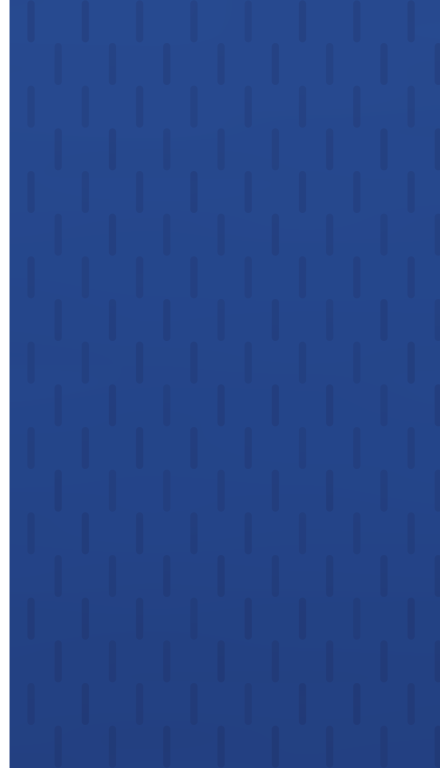
Reproduce this pattern procedurally as a WebGL 2 fragment shader.

```glsl
#version 300 es
precision highp float;
// Staggered rows of upright, round-ended dashes, tone on tone over a deep blue
// vertical gradient, with a white margin at the left. Each dash is a capsule
// distance in a repeating cell; hashes and noise add faint tonal variation.
uniform vec2 u_resolution;
out vec4 outColor;

// Lengths are in canvas heights.
const float ROWS = 18.0;
const float PITCH_X = 0.0707;        // spacing of dashes within a row
const float FIRST_X = 0.0404;        // centre of the first dash in the top row
const float DASH_LENGTH = 0.0547;
const float DASH_RADIUS = 0.0047;
const float MARGIN = 0.0124;         // width of the white strip
const float DASH_VARIATION = 0.25;   // difference in strength between dashes
const float BAND_STRENGTH = 0.012;   // faint horizontal mottling
const vec2 BAND_SCALE = vec2(5.0, 24.0);

const vec3 BLUE_TOP = vec3(0.153, 0.288, 0.562);
const vec3 BLUE_MIDDLE = vec3(0.143, 0.272, 0.542);
const vec3 BLUE_BOTTOM = vec3(0.137, 0.252, 0.508);
const vec3 DASH_TINT = vec3(0.95, 0.895, 0.915);
const vec3 MARGIN_COLOR = vec3(1.0);

float hash(vec2 p) {
    vec3 q = fract(vec3(p.xyx) * 0.1031);
    q += dot(q, q.yzx + 33.33);
    return fract((q.x + q.y) * q.z);
}

float valueNoise(vec2 p) {
    vec2 cell = floor(p);
    vec2 f = fract(p);
    f = f * f * (3.0 - 2.0 * f);
    float low = mix(hash(cell), hash(cell + vec2(1.0, 0.0)), f.x);
    float high = mix(hash(cell + vec2(0.0, 1.0)), hash(cell + 1.0), f.x);
    return mix(low, high, f.y);
}

float verticalCapsule(vec2 p, float halfLength, float radius) {
    p.y = max(abs(p.y) - (halfLength - radius), 0.0);
    return length(p) - radius;
}

vec3 background(vec2 p) {
    vec3 blue = mix(BLUE_BOTTOM, BLUE_MIDDLE, smoothstep(0.0, 0.5, p.y));
    blue = mix(blue, BLUE_TOP, smoothstep(0.45, 1.0, p.y));
    return blue * (1.0 + BAND_STRENGTH * (valueNoise(p * BAND_SCALE) - 0.5));
}

void main() {
    vec2 p = gl_FragCoord.xy / u_resolution.y;
    float pixel = 1.0 / u_resolution.y;

    // Rows count down from the top; every other row shifts by half a pitch.
    float rowCoord = (1.0 - p.y) * ROWS;
    float row = floor(rowCoord);
    float columnCoord = (p.x - FIRST_X) / PITCH_X - 0.5 * mod(row, 2.0) + 0.5;
    vec2 cell = vec2(floor(columnCoord), row);
    vec2 local = vec2((fract(columnCoord) - 0.5) * PITCH_X,
                      (fract(rowCoord) - 0.5) / ROWS);

    // Dash coverage and strength
    float dist = verticalCapsule(local, 0.5 * DASH_LENGTH, DASH_RADIUS);
    float dash = 1.0 - smoothstep(-0.75 * pixel, 0.75 * pixel, dist);
    dash *= 1.0 - DASH_VARIATION * hash(cell + 17.0);

    // Layers
    vec3 color = background(p);
    color *= mix(vec3(1.0), DASH_TINT, dash);
    float inside = smoothstep(-0.5 * pixel, 0.5 * pixel, p.x - MARGIN);
    outColor = vec4(mix(MARGIN_COLOR, color, inside), 1.0);
}
```
